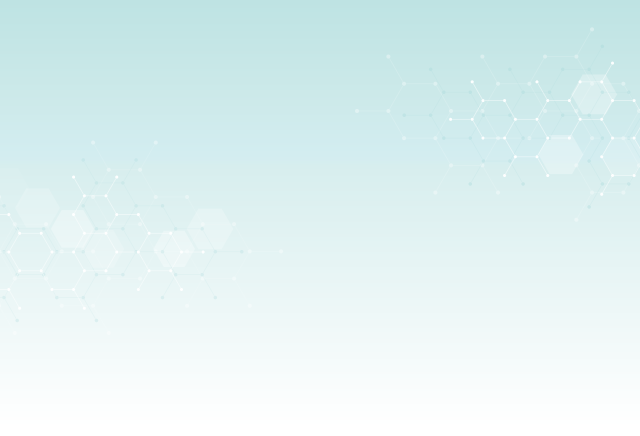
This background is drawn by a Shadertoy shader. Its source:

```glsl
// Pale teal gradient with two clusters of white and teal hexagonal molecule grids.
#define CANVAS vec2(768.0, 522.0)
#define FINE_SIDE 25.9
#define MEDIUM_SIDE 31.7
#define LARGE_SIDE 37.6
#define LINE_HALF_WIDTH 0.45
#define TEAL vec3(0.64, 0.84, 0.85)
#define SKY vec3(0.744, 0.89, 0.89)
#define COOL_SHIFT vec3(-0.009, 0.0, 0.012)

const float ROOT3 = 1.7320508;
const float SIXTH_TURN = 1.0471976;

// Ring centres in half sides and half rows: left cluster, then right
const int LEFT_RINGS = 8;
const vec2 rings[14] = vec2[14](
    vec2(0, 0), vec2(3, 1), vec2(6, 2), vec2(0, 2), vec2(-6, 2), vec2(-3, 3), vec2(-9, 1), vec2(-9, 3),
    vec2(0, 0), vec2(6, 0), vec2(3, 1), vec2(12, 2), vec2(9, -1), vec2(12, 0));

// Loose bonds: ring centre and direction in sixths of a turn
const int LEFT_SPOKES = 7;
const vec3 spokes[14] = vec3[14](
    vec3(0, 0, 4), vec3(0, 0, 5), vec3(6, 2, 0), vec3(6, 2, 1), vec3(6, 2, 2), vec3(-3, 3, 1), vec3(-9, 3, 1),
    vec3(0, 0, 3), vec3(0, 0, 4), vec3(6, 0, 4), vec3(9, -1, 5), vec3(3, 1, 2), vec3(3, 1, 1), vec3(12, 2, 2));

float segmentDistance(vec2 p, vec2 a, vec2 b) {
    vec2 ab = b - a;
    return length(p - a - ab * clamp(dot(p - a, ab) / dot(ab, ab), 0.0, 1.0));
}

float hexDistance(vec2 p, float side) {
    p = abs(p);
    return max(p.y, dot(p, vec2(ROOT3, 1.0) * 0.5)) - side * ROOT3 * 0.5;
}

float coverage(float distance, float pixel) {
    return clamp(0.5 - distance / pixel, 0.0, 1.0);
}

vec2 direction(float sixths) {
    return vec2(cos(sixths * SIXTH_TURN), sin(sixths * SIXTH_TURN));
}

vec2 cellCentre(vec2 cell) {
    return cell * vec2(0.5, ROOT3 * 0.5);
}

// Line coverage in x and joint coverage in y for one molecule
vec2 molecule(vec2 p, vec2 origin, float side, bool right, float dotRadius, float pixel) {
    vec2 grid = (p - origin) / side;
    float line = 10.0, joint = 10.0;
    int ringEnd = right ? 14 : LEFT_RINGS;
    for (int i = right ? LEFT_RINGS : 0; i < ringEnd; i++) {
        vec2 local = grid - cellCentre(rings[i]);
        vec2 corner = direction(round(atan(local.y, local.x + 1e-5) / SIXTH_TURN));
        line = min(line, abs(hexDistance(local, 1.0)));
        joint = min(joint, length(local - corner));
    }
    int spokeEnd = right ? 14 : LEFT_SPOKES;
    for (int i = right ? LEFT_SPOKES : 0; i < spokeEnd; i++) {
        vec2 local = grid - cellCentre(spokes[i].xy);
        vec2 corner = direction(spokes[i].z);
        line = min(line, segmentDistance(local, corner, 2.0 * corner));
        joint = min(joint, length(local - 2.0 * corner));
    }
    return vec2(coverage(line * side - LINE_HALF_WIDTH, pixel),
                coverage(joint * side - dotRadius, pixel));
}

// Vertical gradient, t runs from the top to the bottom
vec3 background(float t) {
    vec3 color = mix(SKY, vec3(1.0), min(t / 0.98, 1.0));
    float coolBand = smoothstep(0.2, 0.36, t) * (1.0 - smoothstep(0.36, 0.385, t));
    return color + COOL_SHIFT * coolBand;
}

void mainImage(out vec4 fragColor, in vec2 fragCoord) {
    vec2 uv = fragCoord / iResolution.xy;
    vec2 p = vec2(uv.x, 1.0 - uv.y) * CANVAS;
    float pixel = CANVAS.x / iResolution.x;
    vec3 color = background(1.0 - uv.y);

    // Filled hexagons: centre, side, opacity
    vec4 panels[9] = vec4[9](
        vec4(713, 113, 27.5, 0.28), vec4(673, 185, 27, 0.28), vec4(748, 187, 26, 0.15),
        vec4(87, 274, 26, 0.3), vec4(45, 249, 27, 0.18), vec4(252, 274, 28, 0.22),
        vec4(209, 298, 25, 0.3), vec4(123, 298, 26, 0.18), vec4(8, 225, 27, 0.05));
    for (int i = 0; i < 9; i++) {
        float fill = coverage(hexDistance(p - panels[i].xy, panels[i].z), pixel);
        color = mix(color, vec3(1.0), fill * panels[i].w);
    }

    // Left and right clusters, each the same molecule at three scales
    for (int i = 0; i < 2; i++) {
        bool right = i == 1;
        vec2 anchor = right ? vec2(789.4, 165.0) : vec2(36.5, 303.5);
        vec2 drift = right ? vec2(-7.6, -0.855) : vec2(3.0, -1.8);
        float strength = right ? 1.0 : 0.75;
        vec2 large = molecule(p, anchor + drift * LARGE_SIDE, LARGE_SIDE, right, 2.4, pixel);
        vec2 medium = molecule(p, anchor + drift * MEDIUM_SIDE, MEDIUM_SIDE, right, 2.1, pixel);
        vec2 fine = molecule(p, anchor + drift * FINE_SIDE, FINE_SIDE, right, 1.8, pixel);
        color = mix(color, vec3(1.0), max(large.x * 0.17 * strength, large.y * 0.36));
        color = mix(color, TEAL, max(medium.x * 0.17, medium.y * 0.34) * strength);
        color = mix(color, vec3(1.0), max(fine.x * 0.5, fine.y * 0.95));
    }
    fragColor = vec4(color, 1.0);
}
```
